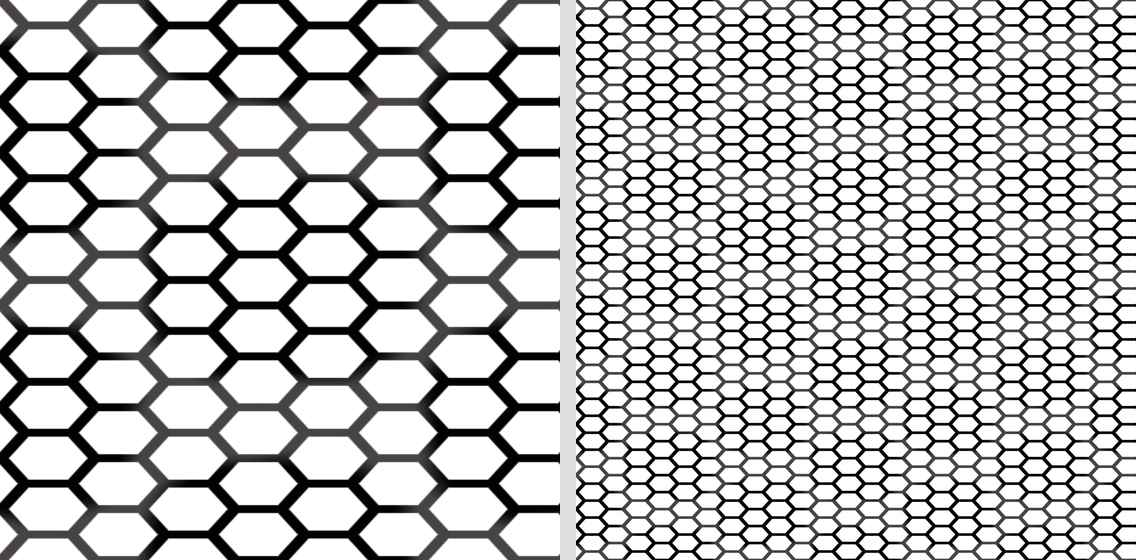
Left, the tile; right, the same tile 3 across and 3 down.
Write a Shadertoy shader that draws this pattern.

```glsl
const float ROOT3 = 1.7320508;
const vec2 REPEATS = vec2(4.0, 11.0);      // hexagon pairs across, rows down
const vec2 CELL = vec2(3.0, ROOT3);        // lattice cell of unit hexagons
const float FIRST_COLUMN = 0.0863;         // centre of the first column
const float HALF_STROKE = 0.134;           // half wire width, unit hexagon side
const vec2 PATCH_RADIUS = vec2(0.97, 0.72);
const vec3 PAPER = vec3(1.0);
const vec3 BLACK = vec3(0.008);
const vec3 GREY_WARM = vec3(0.285, 0.262, 0.28);
const vec3 GREY_COOL = vec3(0.262, 0.272, 0.265);

float hash21(vec2 p) {
    vec3 q = fract(vec3(p.xyx) * 0.1031);
    q += dot(q, q.yzx + 33.33);
    return fract((q.x + q.y) * q.z);
}

// Value noise that wraps after a whole number of cells
float tilingNoise(vec2 uv, float cells) {
    vec2 p = uv * cells;
    vec2 i = floor(p);
    vec2 f = p - i;
    f = f * f * (3.0 - 2.0 * f);
    vec2 lo = mod(i, cells);
    vec2 hi = mod(i + 1.0, cells);
    float bottom = mix(hash21(lo), hash21(vec2(hi.x, lo.y)), f.x);
    float top = mix(hash21(vec2(lo.x, hi.y)), hash21(hi), f.x);
    return mix(bottom, top, f.y);
}

// Hexagonal norm, flat sides above and below
float hexNorm(vec2 p) {
    p = abs(p);
    return max(p.y, dot(p, vec2(0.5 * ROOT3, 0.5)));
}

// Distance to the nearest shared hexagon edge
float honeycombEdge(vec2 p, vec2 cell) {
    vec2 even = mod(p + 0.5 * cell, cell) - 0.5 * cell;
    vec2 odd = mod(p, cell) - 0.5 * cell;
    return 0.5 * ROOT3 - min(hexNorm(even), hexNorm(odd));
}

// Staggered soft black patches, two columns of two per tile
float blackPatches(vec2 uv, vec2 radius, float wobble) {
    vec2 p = 2.0 * uv;
    float nearest = 10.0;
    for (int k = 0; k < 2; k++) {
        float column = floor(p.x) + float(k);
        float row = p.y - 0.5 * (column + 1.0);
        vec2 local = 2.0 * vec2(p.x - column, row - floor(row + 0.5));
        vec2 d = abs(local) / radius;
        nearest = min(nearest, pow(dot(d * d, d), 1.0 / 3.0));
    }
    return 1.0 - smoothstep(0.89, 1.1, nearest + wobble);
}

void mainImage(out vec4 fragColor, in vec2 fragCoord) {
    vec2 uv = fragCoord / iResolution.xy;

    // Wire mesh, stretched sideways to fit whole repeats
    vec2 scale = REPEATS * CELL;
    vec2 p = (uv - vec2(FIRST_COLUMN, 0.0)) * scale;
    float blur = max(0.03, 0.75 * scale.y / iResolution.y);
    float edge = honeycombEdge(p, CELL);
    float wire = 1.0 - smoothstep(HALF_STROKE - blur, HALF_STROKE + blur, edge);

    // Wire colour drifts between black and faintly tinted grey
    float wobble = 0.08 * (tilingNoise(uv, 16.0) - 0.5);
    float dark = blackPatches(uv, PATCH_RADIUS, wobble);
    vec3 grey = mix(GREY_WARM, GREY_COOL, tilingNoise(uv, 12.0));
    vec3 wireColor = mix(grey, BLACK, dark);

    fragColor = vec4(mix(PAPER, wireColor, wire), 1.0);
}
```
